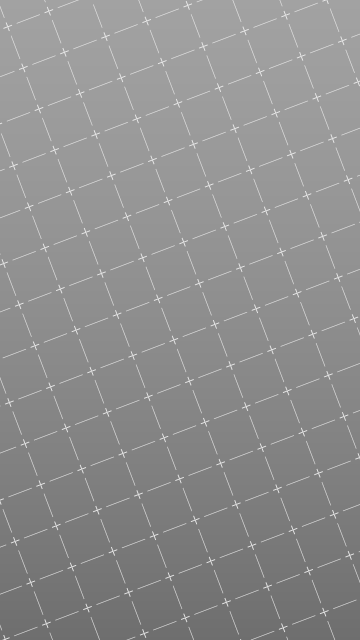
A Shadertoy shader for this pattern:

```glsl
// Tilted square grid of fine dashes with a small cross at every node,
// over a vertical grey gradient. Each cell is folded by symmetry, so one
// distance to the nearest grid line draws both the crosses and the dashes.

const float CELL = 0.06871;               // grid step, in canvas heights
const float TILT = 0.3632;                // grid rotation, radians
const vec2  NODE = vec2(0.2960, 0.4045);  // position of one grid node

// Lengths and widths below are in cells
const float CROSS_ARM   = 0.104;
const float CROSS_WIDTH = 0.020;
const float DASH_START  = 0.217;
const float DASH_WIDTH  = 0.015;

const vec3  TOP_GREY    = vec3(0.635);
const vec3  BOTTOM_GREY = vec3(0.432);
const vec3  LINE_COLOR  = vec3(0.93);
const float DASH_ALPHA  = 0.85;
const float GRADIENT_BEND = 0.4;          // 0 is linear, 1 is quadratic

// Share of a pixel covered by a line, also when thinner than the pixel
float lineCoverage(float dist, float width, float pixel) {
    return clamp(0.5 * (width + pixel) - dist, 0.0, min(width, pixel)) / pixel;
}

// Smoothed step, one pixel wide
float edge(float limit, float x, float pixel) {
    return clamp((x - limit) / pixel + 0.5, 0.0, 1.0);
}

void mainImage(out vec4 fragColor, in vec2 fragCoord) {
    vec2 p = fragCoord / iResolution.y;
    float pixel = 1.0 / (iResolution.y * CELL);

    // Background gradient
    float t = 1.0 - p.y;
    vec3 color = mix(TOP_GREY, BOTTOM_GREY, t * mix(1.0, t, GRADIENT_BEND));

    // Rotated grid, folded around the nearest node
    vec2 axis = vec2(cos(TILT), sin(TILT));
    vec2 d = p - NODE;
    vec2 q = vec2(dot(d, axis), dot(d, vec2(-axis.y, axis.x))) / CELL;
    vec2 c = abs(q - round(q));
    float across = min(c.x, c.y);
    float along = max(c.x, c.y);

    // Dashes between nodes, crosses on them
    float dash = lineCoverage(across, DASH_WIDTH, pixel) * edge(DASH_START, along, pixel);
    float plus = lineCoverage(across, CROSS_WIDTH, pixel) * (1.0 - edge(CROSS_ARM, along, pixel));

    color = mix(color, LINE_COLOR, max(dash * DASH_ALPHA, plus));
    fragColor = vec4(color, 1.0);
}
```
